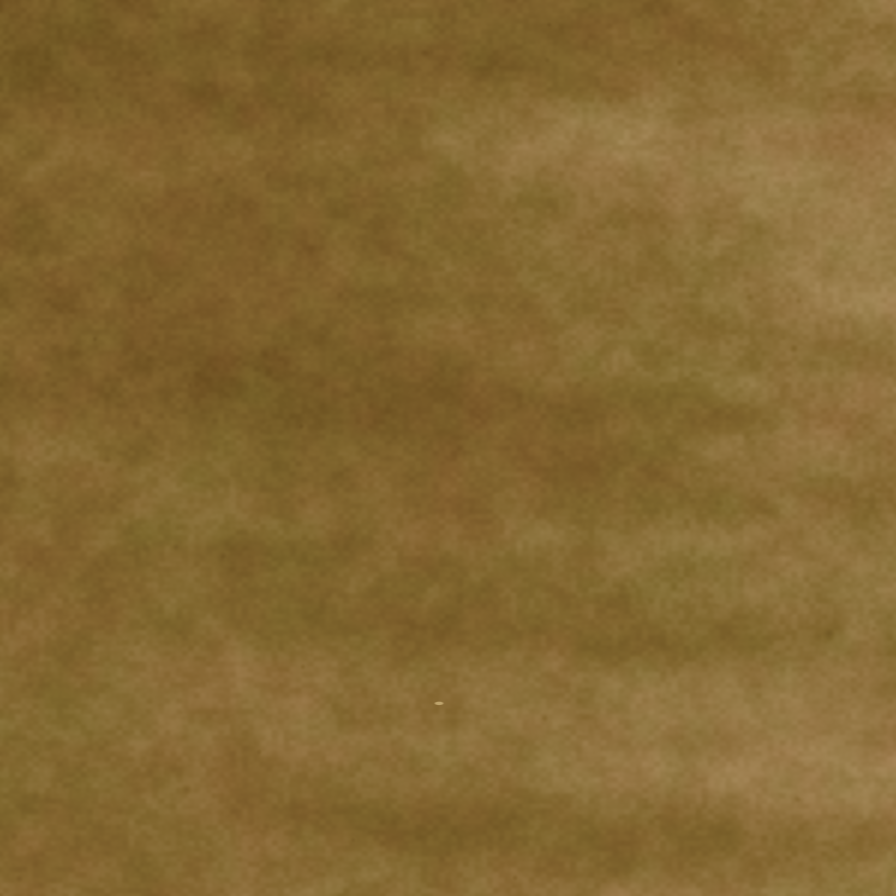
This texture is drawn by a Shadertoy shader. Its source:

```glsl
const vec3 DARK_OCHRE = vec3(0.452, 0.342, 0.143);
const vec3 MID_OCHRE  = vec3(0.510, 0.400, 0.182);
const vec3 PALE_OCHRE = vec3(0.607, 0.497, 0.300);
const vec3 OLIVE_SHIFT = vec3(-0.016, 0.010, -0.006);
const vec3 SPECK_COLOR = vec3(0.80, 0.70, 0.48);

const float MID_TONE = 0.4;          // tone at which MID_OCHRE is reached
const float BASE_TONE = 0.33;
const float RIGHT_GLOW = 0.43;
const float LEFT_SHADE = 0.13;
const float BAND_CONTRAST = 0.36;
const float CLOUD_CONTRAST = 0.26;
const float MOTTLE_CONTRAST = 0.30;
const float GRAIN_CONTRAST = 0.12;
const float FLECK_DEPTH = 0.22;
const float BAND_SLOPE = 0.13;
const vec2 BAND_SCALE = vec2(1.6, 12.0);
const vec2 SPECK_POS = vec2(0.490, 0.215);
const vec2 SPECK_SIZE = vec2(0.0055, 0.0022);

float hash(vec2 p) {
    vec3 q = fract(vec3(p.xyx) * 0.1031);
    q += dot(q, q.yzx + 33.33);
    return fract((q.x + q.y) * q.z);
}

// Smooth value noise in -1..1
float noise(vec2 p) {
    vec2 cell = floor(p);
    vec2 f = fract(p);
    f = f * f * f * (f * (f * 6.0 - 15.0) + 10.0);
    float low = mix(hash(cell), hash(cell + vec2(1, 0)), f.x);
    float high = mix(hash(cell + vec2(0, 1)), hash(cell + vec2(1, 1)), f.x);
    return 2.0 * mix(low, high, f.y) - 1.0;
}

float fbm(vec2 p) {
    float sum = 0.0;
    float amplitude = 0.5;
    for (int i = 0; i < 4; i++) {
        sum += amplitude * noise(p);
        p = mat2(0.8, 0.6, -0.6, 0.8) * p * 2.03 + 17.3;
        amplitude *= 0.55;
    }
    return sum;
}

// Long soft folds: level near the bottom, falling to the right near the top
float bands(vec2 uv) {
    float v = uv.y + BAND_SLOPE * uv.x * uv.y + 0.012 * noise(uv * 4.0 + 5.0);
    vec2 p = vec2(uv.x, v) * BAND_SCALE + 40.0;
    float folds = 0.65 * noise(p) + 0.35 * noise(p * vec2(1.7, 2.1) + 9.0);
    return folds * (0.75 + 0.4 * uv.x);
}

// Sparse small dark flecks, one candidate per cell
float flecks(vec2 uv) {
    vec2 p = uv * 22.0;
    vec2 cell = floor(p);
    vec2 center = 0.3 + 0.4 * vec2(hash(cell + 3.1), hash(cell + 71.7));
    float radius = mix(0.08, 0.2, hash(cell + 23.5));
    float present = step(0.90, hash(cell + 131.3));
    return present * (1.0 - smoothstep(0.0, radius, length(fract(p) - center)));
}

void mainImage(out vec4 fragColor, in vec2 fragCoord) {
    vec2 uv = fragCoord / iResolution.xy;

    // Broad light: shaded left edge, glow on the right
    float tone = BASE_TONE;
    tone += RIGHT_GLOW * smoothstep(0.35, 1.1, uv.x + 0.12 * (0.5 - uv.y));
    tone -= LEFT_SHADE * (1.0 - smoothstep(0.0, 0.3, uv.x));

    // Folds, clouds, mottling and fine grain
    tone += BAND_CONTRAST * bands(uv);
    tone += CLOUD_CONTRAST * fbm(uv * vec2(3.0, 5.0) + 11.0);
    tone += MOTTLE_CONTRAST * fbm(uv * vec2(26.0, 30.0) + 60.0);
    tone += GRAIN_CONTRAST * noise(uv * vec2(150.0, 170.0));
    tone -= FLECK_DEPTH * flecks(uv);

    // Ochre ramp with faint olive and brown patches
    vec3 color = tone < MID_TONE
        ? mix(DARK_OCHRE, MID_OCHRE, tone / MID_TONE)
        : mix(MID_OCHRE, PALE_OCHRE, (tone - MID_TONE) / (1.0 - MID_TONE));
    color += OLIVE_SHIFT * (fbm(uv * vec2(4.0, 6.0) + 90.0)
                          + 0.5 * noise(uv * 32.0 + 30.0));

    // Single pale speck
    float speck = 1.0 - smoothstep(0.5, 1.2, length((uv - SPECK_POS) / SPECK_SIZE));
    color = mix(color, SPECK_COLOR, 0.8 * speck);

    fragColor = vec4(clamp(color, 0.0, 1.0), 1.0);
}
```
